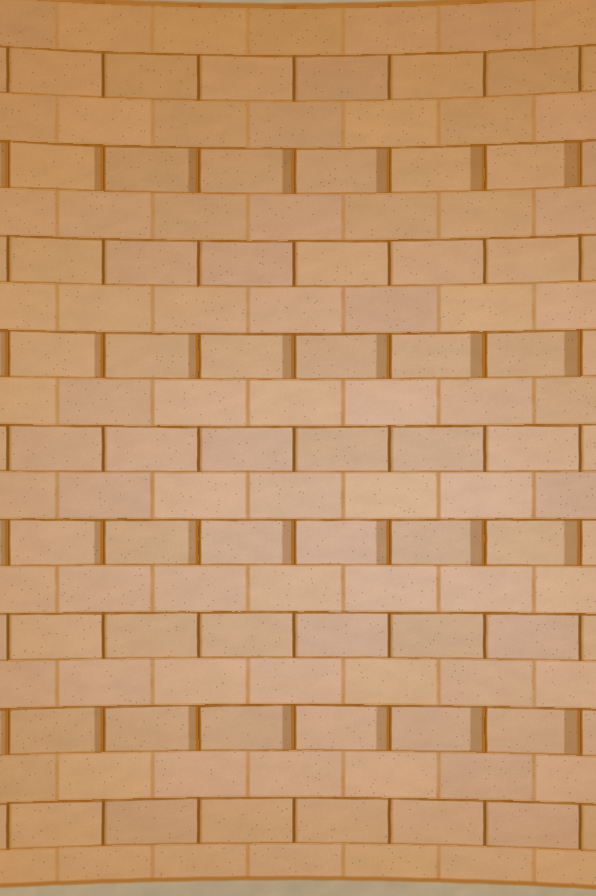
Write a Shadertoy shader that draws this texture.

```glsl
// Curved sandstone wall: flush brick courses alternating with recessed, shadowed courses.
const vec2  BRICK = vec2(0.160, 0.0778);       // brick pitch, in canvas widths
const float FIRST_ROW = 0.0922;                // top of the first recessed course
const float FLUSH_SHIFT = 0.096;               // joint offset of flush courses
const float RECESS_SHIFT = 0.173;              // joint offset of recessed courses
const vec2  BEND_CENTRE = vec2(0.48, 0.863);
const float BEND = 0.09;
const float WALL_TOP = 0.0085, WALL_BOTTOM = 1.4735;
const vec2  GLOW_CENTRE = vec2(0.62, 0.90);
const vec3  PALE_STONE = vec3(0.825, 0.685, 0.570);
const vec3  WARM_STONE = vec3(0.735, 0.530, 0.325);
const vec3  MORTAR = vec3(0.715, 0.485, 0.245);
const vec3  OCHRE = vec3(0.660, 0.400, 0.130);
const vec3  DEEP_SHADOW = vec3(0.480, 0.290, 0.080);
const vec3  LEDGE = vec3(0.690, 0.610, 0.490);

float hash(vec2 p) {
    p = fract(p * vec2(0.1031, 0.1137));
    p += dot(p, p.yx + 33.33);
    return fract((p.x + p.y) * p.x * 91.7);
}

// Distance to the nearest scattered point; z and w vary per point
vec2 cellular(vec2 p) {
    vec2 base = floor(p), nearest = vec2(9.0, 0.0);
    for (int j = -1; j <= 1; j++)
    for (int i = -1; i <= 1; i++) {
        vec2 c = base + vec2(i, j);
        float h = hash(c + 7.0);
        float d = length(c + vec2(h, hash(c + 61.0)) - p);
        if (d < nearest.x) nearest = vec2(d, fract(h * 37.0));
    }
    return nearest;
}

// Layered sines, roughly -1 to 1
float mottle(vec2 p) {
    float sum = 0.0, gain = 0.5;
    for (int i = 0; i < 4; i++) {
        sum += gain * sin(p.x + 1.7 * sin(p.y)) * sin(p.y * 1.2 + 1.3 * sin(p.x * 0.8));
        p = mat2(1.5, 1.1, -1.1, 1.5) * p + 2.3;
        gain *= 0.6;
    }
    return sum;
}

float band(float d, float halfWidth, float soft) {
    return 1.0 - smoothstep(halfWidth - soft, halfWidth + soft, abs(d));
}

void mainImage(out vec4 fragColor, in vec2 fragCoord) {
    float px = 1.0 / iResolution.x;
    vec2 p = vec2(fragCoord.x, iResolution.y - fragCoord.y) * px;   // y runs down

    // Bow the courses away from the middle height
    float side = p.x - BEND_CENTRE.x;
    vec2 q = p;
    q.y = BEND_CENTRE.y + (p.y - BEND_CENTRE.y) / (1.0 + BEND * side * side);
    float wear = mottle(p * 42.0);
    q += 0.0007 * vec2(wear, mottle(p.yx * 36.0));

    // Brick coordinates
    float row = floor((q.y - FIRST_ROW) / BRICK.y);
    bool recessed = mod(row, 2.0) < 0.5;
    bool deepRight = recessed && mod(row, 4.0) > 1.5;
    float u = (q.x - (recessed ? RECESS_SHIFT : FLUSH_SHIFT)) / BRICK.x;
    vec2 id = vec2(floor(u), row);
    float tone = hash(id + 23.0);
    vec2 topLeft = vec2(fract(u), fract((q.y - FIRST_ROW) / BRICK.y)) * BRICK;
    vec2 bottomRight = BRICK - topLeft;
    float joint = min(topLeft.x, bottomRight.x);
    float bed = min(topLeft.y, bottomRight.y);

    // Stone face: broad glow, brick tint, stains, grain and pits
    float glow = 1.0 - smoothstep(0.0, 1.05, length((p - GLOW_CENTRE) * vec2(0.75, 1.0)));
    vec3 col = mix(WARM_STONE, PALE_STONE, glow);
    col *= 1.0 + 0.045 * (tone - 0.5);
    col.b += 0.035 * (hash(id + 71.0) - 0.5);
    col *= 1.0 + 0.025 * mottle(p * vec2(38.0, 60.0) + tone * 20.0);
    col *= 1.0 + 0.025 * (cellular(p * 230.0).x - 0.5);
    vec2 pit = cellular(p * 75.0);
    col *= 1.0 - 0.14 * step(0.72, pit.y) * (1.0 - smoothstep(0.04, 0.16, pit.x));

    // Joints and shadows
    float worn = 0.8 + 0.3 * wear;
    if (recessed) {
        col *= 0.985;
        float tilt = (tone - 0.5) * 0.005 * (topLeft.x / BRICK.x - 0.5);
        float lintel = band(topLeft.y, 0.0037 + tilt, px);
        if (deepRight) {
            float reach = mix(0.012, 0.027, clamp(p.x, 0.0, 1.0));
            col = mix(col, col * vec3(0.87, 0.81, 0.70), band(bottomRight.x, reach, 1.5 * px));
            col = mix(col, OCHRE, 0.9 * band(joint, 0.0046, px));
            col = mix(col, DEEP_SHADOW, 0.7 * band(topLeft.x, 0.0025, px));
        } else {
            col = mix(col, OCHRE, 0.6 * band(topLeft.x, 0.0055, 2.0 * px));
            col = mix(col, DEEP_SHADOW, 0.85 * band(joint, 0.0024, px));
        }
        col = mix(col, mix(OCHRE, DEEP_SHADOW, 0.3), worn * lintel);
        col = mix(col, OCHRE, 0.75 * worn * band(bottomRight.y, 0.0026, px));
    } else {
        col = mix(col, MORTAR, 0.75 * worn * band(joint, 0.0034, 1.5 * px));
        col = mix(col, MORTAR, 0.6 * worn * band(bed, 0.0022, px));
    }

    // Ledges closing the wall above and below
    float outside = max(WALL_TOP - q.y, q.y - WALL_BOTTOM);
    col = mix(col, LEDGE * (1.0 + 0.04 * wear), smoothstep(-px, px, outside));
    col = mix(col, OCHRE, 0.8 * band(outside, 0.0035, 1.5 * px));

    fragColor = vec4(clamp(col, 0.0, 1.0), 1.0);
}
```
